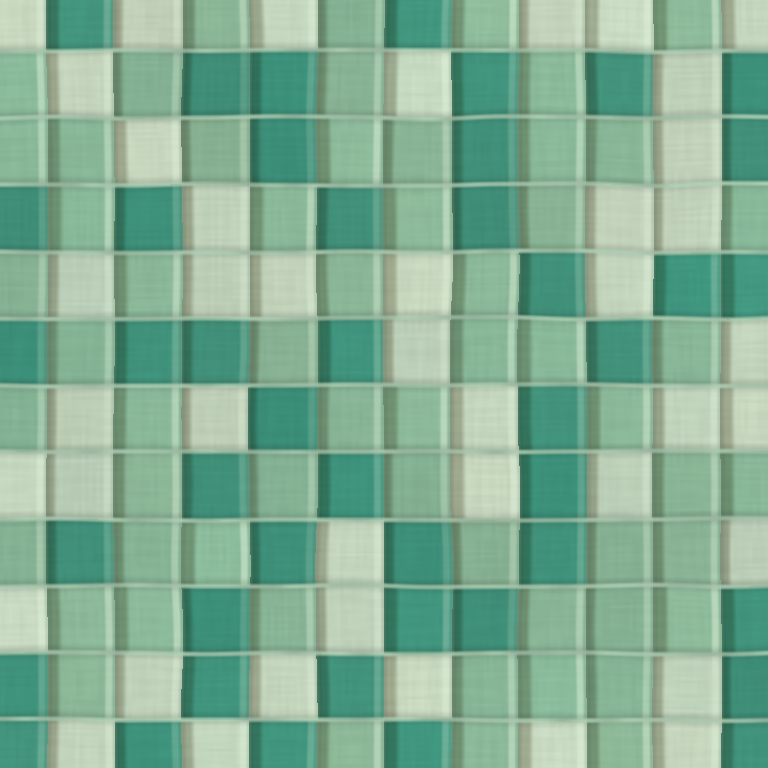
Write a Shadertoy shader that draws this texture.

```glsl
#define TILES vec2(11.4, 11.48)
#define OFFSET vec2(0.30, 0.28)
#define DARK vec3(0.25, 0.575, 0.485)
#define MID vec3(0.54, 0.72, 0.595)
#define PALE vec3(0.765, 0.835, 0.74)
#define GROUT vec3(0.64, 0.76, 0.66)
#define GLINT vec3(0.88, 0.95, 0.86)
#define SHADE vec3(0.79, 0.78, 0.74)
#define SHADOW_WIDTH 0.16
#define GROUT_HALF 0.032
#define WOBBLE 0.022
#define SEED 7.0

float hash(vec2 p) {
    vec3 q = fract(vec3(p.xyx) * 0.1031 + SEED * 0.0137);
    q += dot(q, q.yzx + 33.33);
    return fract((q.x + q.y) * q.z);
}

float noise(vec2 p) {
    vec2 i = floor(p), f = fract(p);
    f = f * f * (3.0 - 2.0 * f);
    return mix(mix(hash(i), hash(i + vec2(1, 0)), f.x),
               mix(hash(i + vec2(0, 1)), hash(i + vec2(1, 1)), f.x), f.y);
}

// Walk along the row so that neighbours seldom share a colour
int tileKind(vec2 id) {
    int kind = int(3.0 * hash(vec2(91.0, id.y)));
    for (int i = 0; i <= int(id.x); i++) {
        float r = hash(vec2(float(i) + 17.0, id.y * 3.0 + 5.0));
        kind = (kind + (r < 0.07 ? 0 : r < 0.54 ? 1 : 2)) % 3;
    }
    // Thin out the dark tiles
    return kind == 0 && hash(id + 60.0) < 0.15 ? 1 : kind;
}

void mainImage(out vec4 fragColor, in vec2 fragCoord) {
    vec2 uv = fragCoord / iResolution.xy;
    vec2 grid = uv * TILES + OFFSET;
    float soft = max(0.028, TILES.y / iResolution.y);

    // Slightly uneven laying
    grid.y += WOBBLE * (2.0 * noise(vec2(grid.x * 0.9, floor(grid.y + 0.5) * 5.0)) - 1.0);
    grid.x += WOBBLE * (2.0 * noise(vec2(floor(grid.x + 0.5) * 5.0, grid.y * 0.9)) - 1.0);
    vec2 id = floor(grid);
    vec2 f = fract(grid);
    float vary = hash(id + 31.0);

    // Glass face with tint variation and faint woven streaks
    int kind = tileKind(id);
    vec3 face = kind == 0 ? DARK : kind == 1 ? MID : PALE;
    face *= 0.97 + 0.06 * vary;
    face.r += 0.025 * (hash(id + 47.0) - 0.5);
    float weave = noise(grid * vec2(2.0, 22.0)) + noise(grid * vec2(18.0, 2.0) + 40.0) - 1.0;
    vec3 color = face * (1.0 + 0.035 * weave);

    // Shadow inside the left edge, deepest at the joint
    float width = SHADOW_WIDTH * (0.8 + 0.5 * vary);
    float shadow = 1.0 - smoothstep(width - 0.05, width + 0.05, f.x);
    color *= mix(vec3(1.0), SHADE, shadow);
    color *= 1.0 - 0.13 * (1.0 - smoothstep(0.0, 0.09, f.x));

    // Bright refracting strip along the right edge
    float strip = smoothstep(0.83, 0.83 + 2.0 * soft, f.x)
                * (1.0 - smoothstep(0.96 - soft, 0.96 + soft, f.x));
    color = mix(color, GLINT, strip * (kind == 0 ? 0.22 : 0.42) * (0.75 + 0.5 * vary));

    // Dim lower rim and soft upper rim
    color *= 1.0 - 0.11 * (1.0 - smoothstep(0.03, 0.15, f.y));
    color *= 1.0 - 0.07 * smoothstep(0.87, 0.97, f.y);

    // Pale horizontal joints and faint vertical ones
    vec2 joint = min(f, 1.0 - f);
    float across = 1.0 - smoothstep(GROUT_HALF - soft, GROUT_HALF + soft, joint.y);
    float down = 1.0 - smoothstep(0.0, 0.03 + soft, joint.x);
    color = mix(color, GROUT * 0.88, 0.3 * down);
    color = mix(color, GROUT * (0.94 + 0.14 * noise(grid * 3.0)), 0.85 * across);

    // Uneven light over the wall
    color *= 0.98 + 0.04 * noise(uv * 3.0);
    fragColor = vec4(color, 1.0);
}
```
